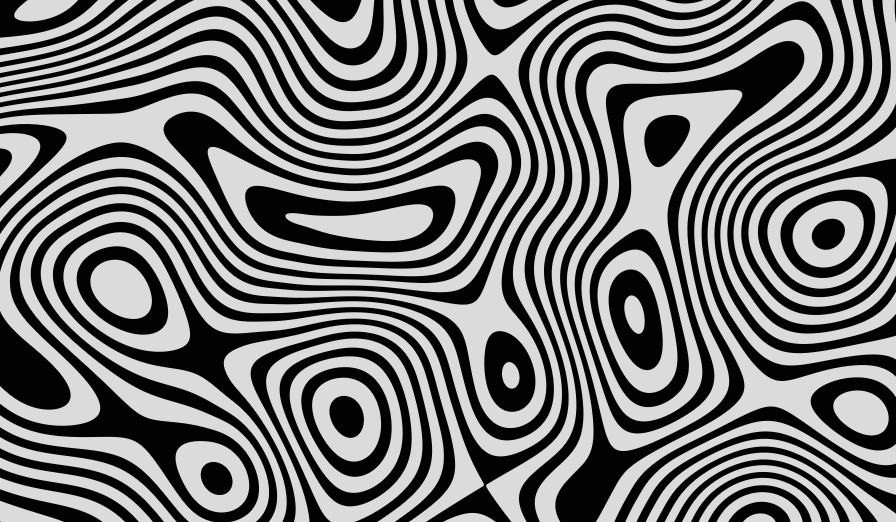
Give the GLSL for this pattern, as a WebGL 2 fragment shader.

```glsl
#version 300 es
precision highp float;
// Black and pale grey contour bands of a smooth random relief.
// Gradient noise with unit slopes gives the height, so the bands keep
// an even width; the fractional part of the height gives the bands.

#define CELL 0.41           // lattice cell, in canvas heights
#define TILT 0.45           // turn of the lattice, in radians
#define BANDS 12.0          // bands per unit of height
#define LIGHT_SHARE 0.54    // part of each band that is light
#define OFFSET vec2(23.3, 41.6)
#define LIGHT vec3(0.857)
#define DARK vec3(0.008)

uniform vec2 u_resolution;
out vec4 fragColor;

const float TAU = 6.2831853;

// Integer hash of a lattice point, as a number from 0 to 1
float hash(ivec2 cell) {
    uvec2 v = uvec2(cell) * 1664525u + 1013904223u;
    v.x += v.y * 1664525u;
    v.y += v.x * 1664525u;
    v ^= v >> 16u;
    v.x += v.y * 1664525u;
    v.y += v.x * 1664525u;
    v ^= v >> 16u;
    return float(v.x >> 8u) / 16777216.0;
}

// Slope of a lattice corner, applied to the offset from that corner
float cornerHeight(ivec2 cell, vec2 offset) {
    float angle = TAU * hash(cell);
    return dot(vec2(cos(angle), sin(angle)), offset);
}

// Gradient noise with quintic blending of the four cell corners
float gradientNoise(vec2 p) {
    ivec2 base = ivec2(floor(p));
    vec2 f = fract(p);
    vec2 blend = f * f * f * (f * (f * 6.0 - 15.0) + 10.0);
    float sum = 0.0;
    for (int i = 0; i < 4; i++) {
        ivec2 corner = ivec2(i & 1, i >> 1);
        vec2 c = vec2(corner);
        vec2 w = mix(1.0 - blend, blend, c);
        sum += w.x * w.y * cornerHeight(base + corner, f - c);
    }
    return sum;
}

void main() {
    vec2 uv = gl_FragCoord.xy / u_resolution.y;
    mat2 turn = mat2(cos(TILT), sin(TILT), -sin(TILT), cos(TILT));
    float level = BANDS * gradientNoise(turn * uv / CELL + OFFSET);

    // Signed distance to the band edge, smoothed over one pixel
    float edge = 0.5 * LIGHT_SHARE - abs(fract(level) - 0.5);
    float slope = max(length(vec2(dFdx(level), dFdy(level))), 1e-5);
    float light = clamp(0.5 + edge / slope, 0.0, 1.0);

    fragColor = vec4(mix(DARK, LIGHT, light), 1.0);
}
```
